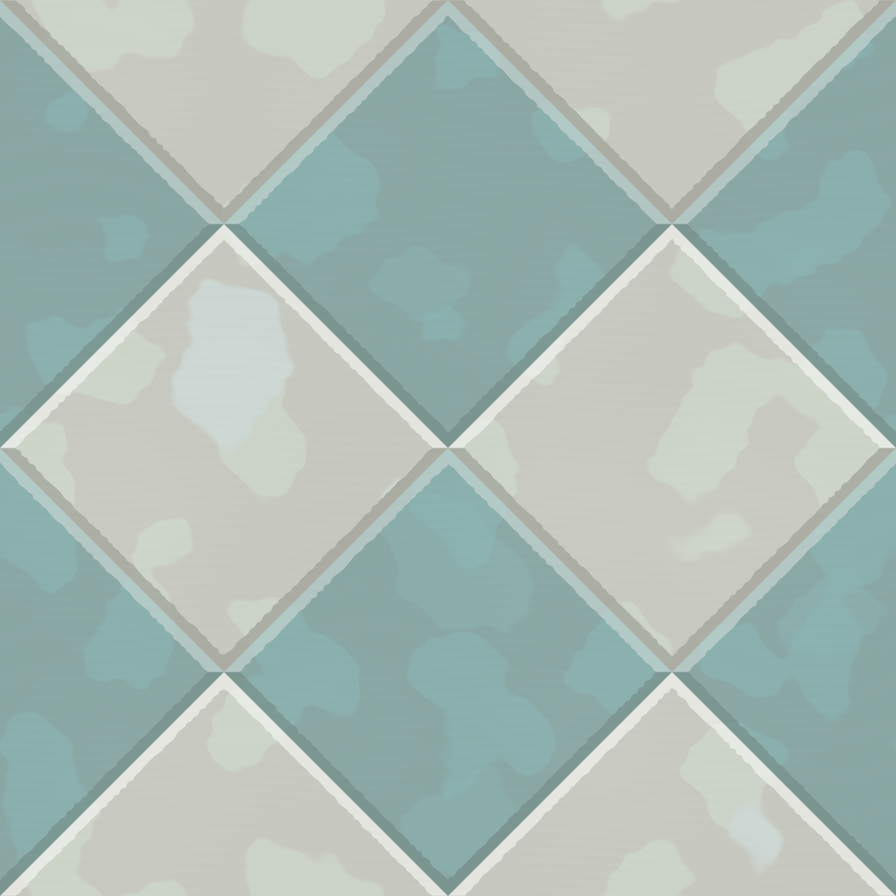
This pattern is drawn by a Shadertoy shader. Its source:

```glsl
const float TAU = 6.2831853;

vec3 hash3(vec2 cell, float seed) {
    vec3 q = vec3(dot(cell, vec2(127.1, 311.7)), dot(cell, vec2(269.5, 183.3)), dot(cell, vec2(419.2, 371.9)));
    return fract(sin(q + seed * 17.3) * 43758.5);
}

// Wrapping cellular field: a soft blob of random strength in every cell
float blobField(vec2 uv, float cells, float seed) {
    vec2 p = uv * cells;
    vec2 base = floor(p);
    float sum = 0.0;
    for (int j = -1; j <= 1; j++) {
        for (int i = -1; i <= 1; i++) {
            vec2 cell = base + vec2(i, j);
            vec3 h = hash3(mod(cell, cells), seed);
            vec2 d = p - cell - 0.2 - 0.6 * h.xy;
            sum += h.z * exp(-5.0 * dot(d, d));
        }
    }
    return sum;
}

// Layered sines with whole frequencies, so the distortion wraps
vec2 warp(vec2 uv) {
    vec2 w = 0.012 * sin(TAU * (uv.yx * vec2(5.0, 4.0) + uv * vec2(2.0, 3.0)));
    w += 0.006 * sin(TAU * (uv.yx * vec2(11.0, 13.0) - uv * vec2(6.0, 5.0)) + 1.7);
    w += 0.002 * sin(TAU * (uv.yx * vec2(31.0, 27.0) + uv * 17.0));
    return uv + w;
}

void mainImage(out vec4 fragColor, in vec2 fragCoord) {
    vec2 uv = fragCoord / iResolution.xy;
    float aa = 2.0 / min(iResolution.x, iResolution.y);

    // Diagonal checker, two diamonds of each colour across and down
    vec2 diagonal = 2.0 * vec2(uv.x + uv.y, uv.x - uv.y);
    vec2 local = fract(diagonal) - 0.5;
    vec2 id = floor(diagonal);
    float side = 1.0 - 2.0 * mod(id.x + id.y, 2.0);
    float inset = 0.5 - max(abs(local.x), abs(local.y));
    float height = 0.5 * (local.x - local.y);

    // Slightly worn bevel, split horizontally at the corners
    float wear = 0.0015 * sin(TAU * (uv.x * 37.0 + 2.0 * sin(TAU * uv.y * 9.0)))
               + 0.0015 * sin(TAU * (uv.y * 53.0 + sin(TAU * uv.x * 14.0)));
    float bevel = 1.0 - smoothstep(-aa, aa, inset - 0.035 - wear);
    float upper = smoothstep(-aa, aa, height * side);
    float isLight = smoothstep(-aa, aa, inset * side);

    // Mottled glaze
    vec2 glazeUv = warp(uv);
    float mottle = smoothstep(0.40, 0.45, blobField(glazeUv, 9.0, 1.0));
    float pale = smoothstep(0.69, 0.75, blobField(glazeUv, 5.0, 4.0));
    float cloud = blobField(glazeUv, 4.0, 7.0) - 0.3;

    vec3 stone = vec3(0.78, 0.785, 0.75) + mottle * vec3(0.02, 0.042, 0.032);
    stone = mix(stone, vec3(0.805, 0.85, 0.84), 0.85 * pale);
    vec3 teal = vec3(0.54, 0.655, 0.645) + mottle * vec3(0.002, 0.033, 0.037);
    teal = mix(teal, vec3(0.55, 0.705, 0.70), 0.5 * pale);

    // Lit and shaded bevel faces
    vec3 stoneEdge = mix(vec3(0.67, 0.675, 0.635), vec3(0.90, 0.90, 0.88), upper);
    vec3 tealEdge = mix(vec3(0.70, 0.775, 0.765), vec3(0.485, 0.585, 0.57), upper);
    vec3 edgeTint = 0.5 * mottle * vec3(0.0, 0.025, 0.025);
    stone = mix(stone, stoneEdge + edgeTint, bevel);
    teal = mix(teal, tealEdge + edgeTint, bevel);

    // Faint clouding and fine horizontal brushing
    vec3 color = mix(teal, stone, isLight) + 0.012 * cloud;
    color += 0.003 * sin(TAU * (uv.y * 90.0 + 0.4 * sin(TAU * uv.x * 3.0)));
    fragColor = vec4(color, 1.0);
}
```
